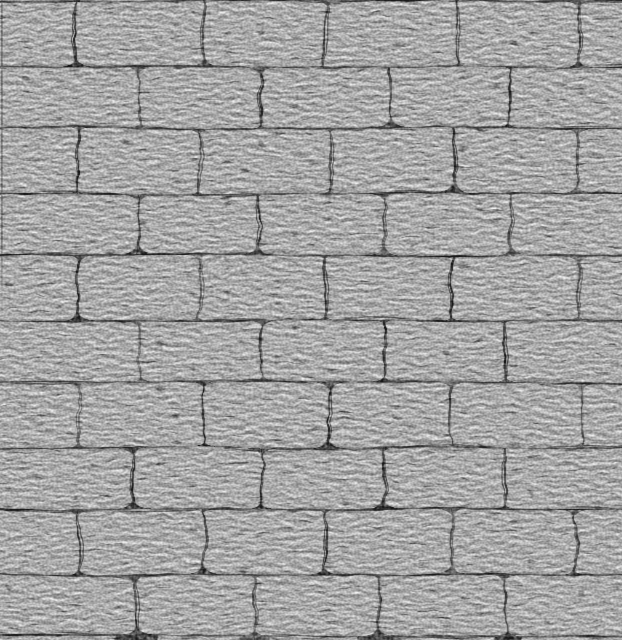
A WebGL 2 fragment shader for this texture:

```glsl
#version 300 es
precision highp float;
precision highp int;

uniform vec2 u_resolution;
out vec4 outColor;

const float ROWS = 10.0;
const float PAPER_GREY = 0.67;
const float INK_GREY = 0.1;

float hash(vec2 cell) {
    uvec2 q = uvec2(ivec2(cell));
    uint h = (q.x * 73856093u) ^ (q.y * 19349663u);
    h = (h ^ (h >> 15)) * 2246822519u;
    h = (h ^ (h >> 13)) * 3266489917u;
    return float((h ^ (h >> 16)) & 65535u) / 65535.0;
}

float cornerSlope(vec2 cell, vec2 offset) {
    float angle = 6.2832 * hash(cell);
    return dot(vec2(cos(angle), sin(angle)), offset);
}

// Gradient noise, roughly -1 to 1
float noise(vec2 p) {
    vec2 i = floor(p), f = p - i;
    vec2 u = f * f * f * (f * (f * 6.0 - 15.0) + 10.0);
    vec2 e = vec2(1.0, 0.0);
    float low = mix(cornerSlope(i, f), cornerSlope(i + e, f - e), u.x);
    float high = mix(cornerSlope(i + e.yx, f - e.yx), cornerSlope(i + 1.0, f - 1.0), u.x);
    return 1.4 * mix(low, high, u.y);
}

float stroke(float d, float halfWidth, float soft) {
    return 1.0 - smoothstep(halfWidth - soft, halfWidth + soft, abs(d));
}

// Height of a bed line between rows, drawn by an unsteady hand
float bedHeight(float row, float x) {
    float drift = 0.0045 - 0.0008 * row + 0.0015 * cos(3.1416 * row);
    float lane = row * 7.3 + 0.4;
    return row / ROWS + drift + 0.0036 * noise(vec2(x * 5.0, lane))
        + 0.0013 * noise(vec2(x * 30.0, lane));
}

float bedInk(vec2 p, float row, float soft) {
    float d = p.y - bedHeight(row, p.x);
    float lane = row * 5.7 + 0.3;
    float pressure = 0.68 + 0.5 * noise(vec2(p.x * 15.0, lane));
    float halfWidth = 0.0014 + 0.001 * noise(vec2(p.x * 18.0, lane + 90.0));
    float main = pressure * stroke(d, halfWidth, soft);
    // A lighter second pass that comes and goes
    float shift = 0.008 * noise(vec2(p.x * 6.0, lane + 40.0));
    float presence = smoothstep(-0.1, 0.3, noise(vec2(p.x * 7.0, lane + 70.0)));
    float second = 0.6 * presence * stroke(d - shift, 0.0012, soft);
    return max(max(main, second), 0.28 * stroke(d, 0.002, 0.003));
}

// Dark smudge where a joint meets a bed: a triangle on a thin wide streak
float flare(float dx, float rise, float size, float soft) {
    float h = max(rise, 0.0);
    float reach = size * (exp(-h / (size * 0.55)) + 1.1 * exp(-h / 0.0016)) - 0.0015;
    return smoothstep(-soft, 0.004, reach - abs(dx));
}

float jointInk(vec2 p, float row, float soft) {
    bool shifted = mod(row, 2.0) < 0.5;
    float first = shifted ? 0.2135 : 0.1198;
    float pitch = shifted ? 0.1935 : 0.196;
    float lean = 0.014 * (row / ROWS - 0.45) * (shifted ? 1.0 : 0.2);
    float column = clamp(round((p.x - first - lean) / pitch), 0.0, shifted ? 3.0 : 4.0);
    vec2 id = vec2(column, row);
    float lane = column * 3.7 + row * 17.3 + 0.5;

    float center = first + lean + column * pitch + 0.011 * (hash(id + 20.0) - 0.5);
    float wobble = 0.0055 * noise(vec2(p.y * 24.0, lane))
        + 0.0022 * noise(vec2(p.y * 75.0, lane));
    float bottom = bedHeight(row, p.x), top = bedHeight(row + 1.0, p.x);
    float t = clamp((p.y - bottom) / (top - bottom), 0.0, 1.0);
    float dx = p.x - center - wobble;

    // Two strands that part in the middle of the joint
    float strength = mix(0.5, 1.0, sqrt(hash(id + 50.0)));
    float pressure = strength * (0.88 + 0.35 * noise(vec2(p.y * 40.0, lane + 260.0)));
    float halfWidth = 0.0016 + 0.001 * noise(vec2(p.y * 30.0, lane + 200.0));
    float spread = 0.011 * (hash(id + 80.0) - 0.5) * sin(3.1416 * t);
    float ink = pressure * stroke(dx, halfWidth, soft);
    ink = max(ink, 0.65 * strength * stroke(dx - spread, 0.0011, soft));
    ink = max(ink, 0.3 * strength * stroke(dx, 0.002, 0.003));

    // Feet and heads, broken up by pencil hatching
    float hatch = 0.85 + 0.5 * noise(p * vec2(190.0, 150.0) + 31.0);
    float footSize = mix(0.008, 0.02, hash(id + 110.0));
    float headSize = mix(0.004, 0.018, hash(id + 140.0));
    float foot = flare(dx, p.y - bottom, footSize, soft);
    float head = flare(dx, top - p.y, headSize, soft);
    return max(ink, strength * hatch * max(foot, 0.85 * head));
}

float ridgeHeight(vec2 p) {
    return noise(p * vec2(46.0, 145.0) + 11.0) + 0.4 * noise(p * vec2(105.0, 235.0) + 47.0);
}

// Rippled paper lit from above, with fine grain and short dark creases
float paperRelief(vec2 p) {
    vec2 q = p + vec2(0.0, 0.003 * noise(p * 42.0));
    vec2 lift = vec2(0.0004, 0.0014);
    float ripple = 0.2 * (ridgeHeight(q + lift) - ridgeHeight(q - lift));
    float grain = 0.13 * noise(p * vec2(240.0, 330.0) + 61.0);
    float crease = smoothstep(0.4, 0.8, noise(q * vec2(38.0, 190.0) + 83.0));
    return ripple + grain - 0.24 * crease;
}

void main() {
    vec2 p = gl_FragCoord.xy / u_resolution.y;
    float soft = max(0.0009, 0.6 / u_resolution.y);

    // Row that holds this point, allowing for the wandering beds
    float row = floor(p.y * ROWS);
    row -= 1.0 - step(bedHeight(row, p.x), p.y);
    row += step(bedHeight(row + 1.0, p.x), p.y);
    row = clamp(row, 0.0, ROWS - 1.0);

    float ink = max(bedInk(p, row, soft), bedInk(p, row + 1.0, soft));
    ink = max(ink, jointInk(p, row, soft));
    // Faint margin on the upper left
    float margin = 0.5 * smoothstep(0.5, 0.65, p.y);
    ink = max(ink, margin * stroke(p.x - 0.003, 0.001, soft));

    float relief = paperRelief(p);
    float paper = clamp(PAPER_GREY + relief, 0.12, 0.94);
    float coverage = clamp(ink * (0.92 - 0.9 * relief), 0.0, 1.0);
    outColor = vec4(vec3(mix(paper, INK_GREY, coverage)), 1.0);
}
```
